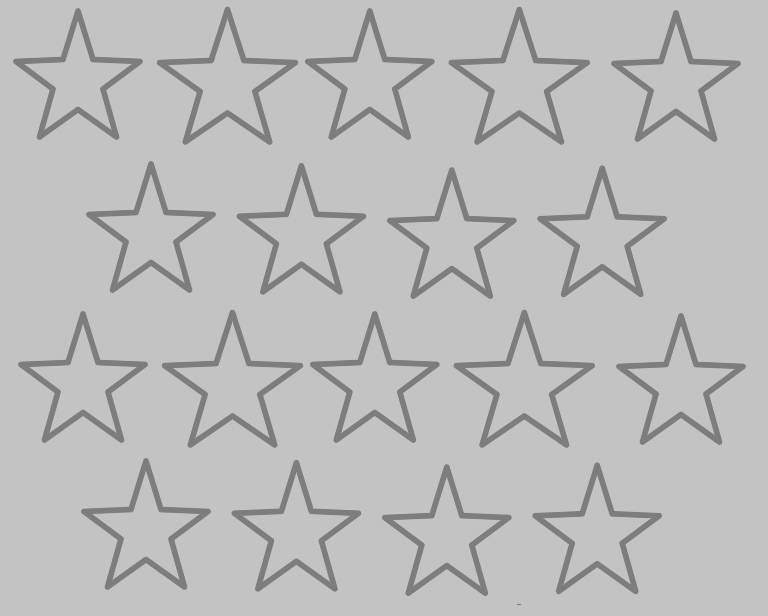
Give the GLSL for this pattern, as a Shadertoy shader.

```glsl
// Staggered rows of five and four outlined grey stars on a pale grey ground.

const float CANVAS_WIDTH = 768.0;   // design units across the canvas
const float HALF_LINE = 2.85;
const vec3 GROUND = vec3(0.765);
const vec3 LINE = vec3(0.49);

float segmentDistance(vec2 p, vec2 a, vec2 b) {
    vec2 ap = p - a, ab = b - a;
    return length(ap - ab * clamp(dot(ap, ab) / dot(ab, ab), 0.0, 1.0));
}

// Distance to a mirrored star outline hanging from its top point, y down.
float starDistance(vec2 p, vec2 size) {
    vec2 corners[6] = vec2[6](vec2(0.0, 0.0), vec2(15.0, 48.5), vec2(62.0, 50.5),
                              vec2(25.0, 78.0), vec2(38.5, 126.0), vec2(0.0, 98.5));
    p.x = abs(p.x);
    float d = 1e5;
    for (int i = 0; i < 5; i++) {
        d = min(d, segmentDistance(p, corners[i] * size, corners[i + 1] * size));
    }
    return d;
}

// Top point of a star in a long row: the middle pair leans left.
vec2 longRowTop(float column) {
    float leftShift = 7.2 * step(1.5, column) * step(column, 3.5);
    float drop = 2.0 * step(3.5, column) - 1.4 * mod(column, 2.0);
    return vec2(78.0 + 149.5 * column - leftShift, 11.0 + drop);
}

// Top point of a star in a short row: the right half hangs lower.
vec2 shortRowTop(float column) {
    float drop = 4.3 * step(1.5, column) + 1.8 * step(abs(column - 1.5), 1.0);
    return vec2(151.0 + 150.4 * column, 164.0 + drop);
}

// Distance to the nearest star outline in all four rows.
float patternDistance(vec2 p) {
    float d = 1e5;
    for (int row = 0; row < 4; row++) {
        bool isLong = row % 2 == 0;
        float lean = isLong ? 1.0 : -1.0;
        vec2 rowShift = float(row / 2) * vec2(5.0 * lean, 300.0 + 3.0 * lean);
        int count = isLong ? 5 : 4;
        for (int i = 0; i < count; i++) {
            float column = float(i);
            vec2 top = (isLong ? longRowTop(column) : shortRowTop(column)) + rowShift;
            // Every second star of a long row is larger
            vec2 size = isLong && i % 2 == 1 ? vec2(1.095, 1.05) : vec2(1.0);
            d = min(d, starDistance(p - top, size));
        }
    }
    return d;
}

float coverage(float d, float pixel) {
    return 1.0 - smoothstep(-0.6 * pixel, 0.6 * pixel, d);
}

void mainImage(out vec4 fragColor, in vec2 fragCoord) {
    // Design units, measured down from the top left
    float pixel = CANVAS_WIDTH / iResolution.x;
    vec2 p = vec2(fragCoord.x, iResolution.y - fragCoord.y) * pixel;

    float ink = coverage(patternDistance(p) - HALF_LINE, pixel);

    // Tiny stray dash near the lower edge
    float dash = segmentDistance(p, vec2(517.5, 604.5), vec2(520.5, 604.5)) - 0.6;
    ink = max(ink, coverage(dash, pixel));

    fragColor = vec4(mix(GROUND, LINE, ink), 1.0);
}
```
